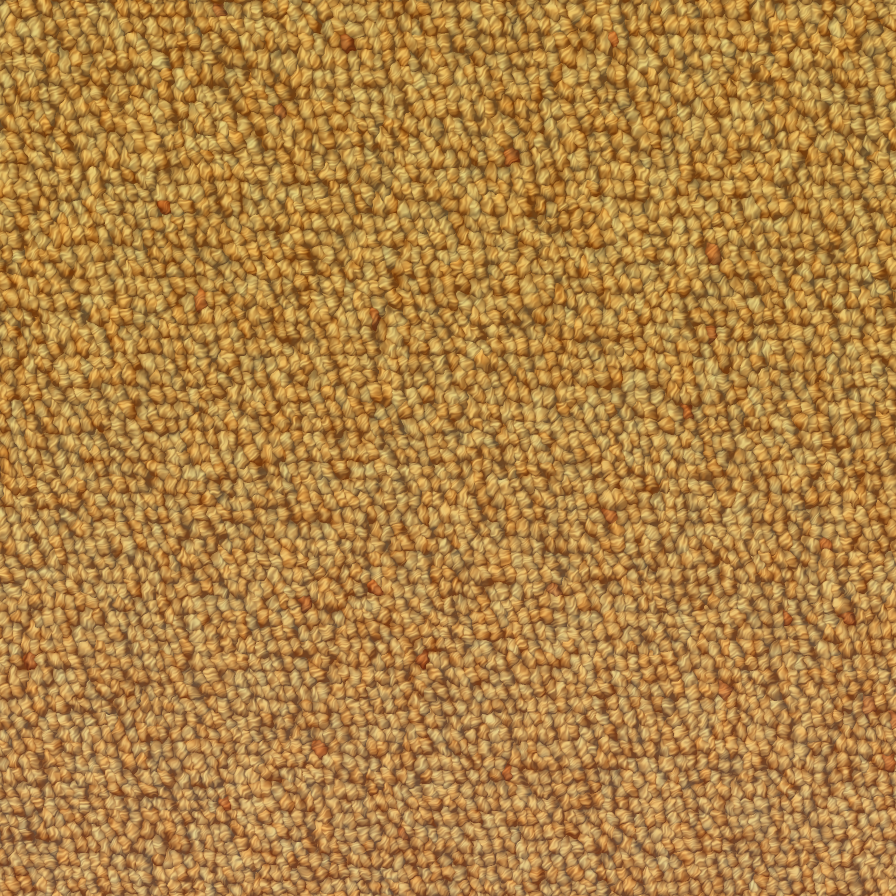
Write a WebGL 2 fragment shader that draws this texture.

```glsl
#version 300 es
precision highp float;
// Looped wool pile: slender leaning tufts on a sheared, jittered lattice.
// Each point belongs to its nearest tuft, which is shaded as a rounded body
// lit from one side, with fine diagonal strands and slight changes of dye.
#define COLUMNS 74.0       // tufts across the canvas
#define ROW_HEIGHT 1.25    // row spacing in column widths
#define ROW_SHIFT 0.42     // sideways step from row to row
#define JITTER 0.58        // scatter of tuft centres
#define LEAN 0.40          // mean tilt of the tufts, radians
#define STRAND_ANGLE 0.72  // mean direction of the strands, radians
#define STRAND_DEPTH 0.62  // contrast of the strands
#define BODY_DEPTH 0.52    // contrast from tuft crown to edge
#define BASE_TONE 0.34     // tone at the tuft edge
#define SIDE_LIGHT 0.34    // strength of the light from the upper left
#define SPECK_SHARE 0.006  // share of rust coloured tufts
#define SAMPLES 2          // antialiasing samples per axis

uniform vec2 u_resolution;
out vec4 fragColor;

// Four random values in 0..1 for a lattice point
vec4 hash4(vec2 cell) {
    uvec2 k = uvec2(ivec2(cell) + 4096);
    uint h = k.x * 1597334677u ^ k.y * 3812015801u;
    h = (h ^ (h >> 15)) * 2246822519u;
    h = (h ^ (h >> 13)) * 3266489917u;
    h ^= h >> 16;
    uvec4 r = uvec4(h, h * 747796405u + 1u, h * 289133645u + 7u, h * 166452517u + 3u);
    r = (r ^ (r >> 16)) * 2246822519u;
    r ^= r >> 15;
    return vec4(r >> 8) / 16777216.0;
}

float latticeSlope(vec2 cell, vec2 offset) {
    float a = 6.28318 * hash4(cell).x;
    return dot(vec2(cos(a), sin(a)), offset);
}

float gradientNoise(vec2 p) {
    vec2 i = floor(p), f = p - i;
    vec2 w = f * f * f * (f * (f * 6.0 - 15.0) + 10.0);
    vec2 e = vec2(1.0, 0.0);
    float low = mix(latticeSlope(i, f), latticeSlope(i + e, f - e), w.x);
    float high = mix(latticeSlope(i + e.yx, f - e.yx), latticeSlope(i + 1.0, f - 1.0), w.x);
    return mix(low, high, w.y);
}

mat2 rotation(float a) {
    float c = cos(a), s = sin(a);
    return mat2(c, s, -s, c);
}

// Wool colours from soft shadow to lit crown
vec3 woolRamp(float t) {
    vec3 c = mix(vec3(0.43, 0.27, 0.13), vec3(0.64, 0.46, 0.23), smoothstep(-0.1, 0.5, t));
    c = mix(c, vec3(0.76, 0.58, 0.31), smoothstep(0.4, 0.75, t));
    return mix(c, vec3(0.92, 0.77, 0.44), smoothstep(0.66, 1.1, t));
}

vec3 carpet(vec2 uv) {
    // Rows shrink a little towards the bottom; tuft outlines are frayed
    vec2 p = (uv - 0.5) * COLUMNS * (1.05 - 0.1 * uv.y);
    p += 0.4 * vec2(gradientNoise(p * 0.2), gradientNoise(p * 0.2 + 57.0));
    p += 0.28 * vec2(gradientNoise(p * 1.7 + 11.0), gradientNoise(p * 1.7 + 83.0));

    // Nearest and second nearest tuft in elliptical distance
    float nearest = 9.0, second = 9.0;
    vec2 local = vec2(0.0);
    vec4 tuft = vec4(0.5);
    float row = floor(p.y / ROW_HEIGHT);
    for (int j = -1; j <= 1; j++) {
        float y = row + float(j);
        float column = floor(p.x + ROW_SHIFT * y);
        for (int i = -1; i <= 1; i++) {
            vec2 cell = vec2(column + float(i), y);
            vec4 r = hash4(cell);
            vec2 centre = cell + 0.5 + JITTER * vec2(1.0, 0.85) * (r.xy - 0.5);
            centre.x -= ROW_SHIFT * y;
            vec2 v = p - centre * vec2(1.0, ROW_HEIGHT);
            vec2 q = v * rotation(LEAN + 0.7 * (r.z - 0.5));
            q /= vec2(0.46, 0.80) * (0.86 + 0.28 * r.w);
            float d = dot(q, q);
            if (d < nearest) {
                second = nearest;
                nearest = d;
                local = v;
                tuft = r;
            } else {
                second = min(second, d);
            }
        }
    }

    // Rounded body, side light, and soft shade where tufts meet
    float tone = BASE_TONE + BODY_DEPTH * max(1.0 - nearest, -0.4);
    tone += SIDE_LIGHT * dot(local, vec2(-0.7, 0.7));
    tone -= 0.10 * (1.0 - smoothstep(0.0, 0.7, second - nearest));

    // Twisted strands, then uneven brightness of tufts and patches
    vec2 strand = local * rotation(STRAND_ANGLE + 1.1 * (tuft.x - 0.5));
    tone += STRAND_DEPTH * gradientNoise(strand * vec2(1.1, 4.8) + floor(tuft.yz * 90.0));
    tone += 0.14 * (tuft.w - 0.5) + 0.05 * gradientNoise(uv * 9.0 + 20.0);

    // Dye drifts between olive and orange, paler near the bottom
    vec3 colour = woolRamp(tone);
    float orange = 0.9 * (tuft.y - 0.5) + 1.1 * gradientNoise(p * 1.3 + 31.0);
    colour += orange * vec3(0.03, -0.05, -0.085);
    colour += mix(vec3(0.01, 0.0, 0.035), vec3(0.0, 0.0, -0.025), smoothstep(0.0, 0.8, uv.y));
    float speck = step(1.0 - SPECK_SHARE, fract(tuft.z * 17.0 + tuft.x));
    return mix(colour, colour * vec3(0.90, 0.62, 0.50), 0.7 * speck);
}

void main() {
    vec3 sum = vec3(0.0);
    for (int j = 0; j < SAMPLES; j++) {
        for (int i = 0; i < SAMPLES; i++) {
            vec2 shift = (vec2(i, j) + 0.5) / float(SAMPLES) - 0.5;
            sum += carpet((gl_FragCoord.xy + shift) / u_resolution.y);
        }
    }
    fragColor = vec4(clamp(sum / float(SAMPLES * SAMPLES), 0.0, 1.0), 1.0);
}
```
